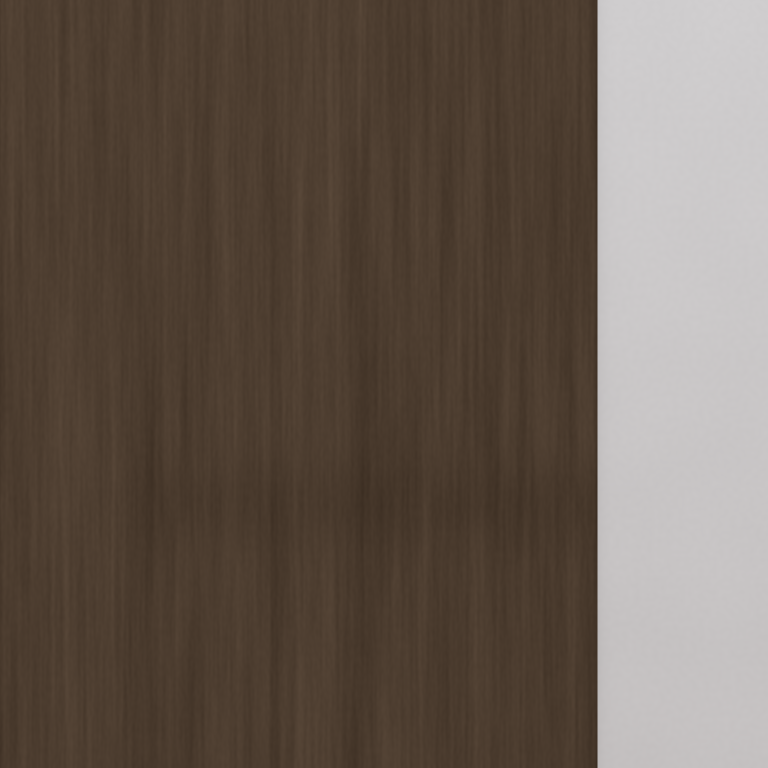
A WebGL 2 fragment shader for this texture:

```glsl
#version 300 es
precision highp float;
uniform vec2 u_resolution;
out vec4 fragColor;

const float PANEL_EDGE = 0.778;
const vec3 WOOD_DARK = vec3(0.225, 0.172, 0.127);
const vec3 WOOD_LIGHT = vec3(0.365, 0.296, 0.236);
const vec3 WALL_TOP = vec3(0.812, 0.804, 0.808);
const vec3 WALL_BOTTOM = vec3(0.768, 0.754, 0.754);

vec2 hashGradient(vec2 cell) {
    vec3 p = fract(cell.xyx * vec3(0.1031, 0.1030, 0.0973));
    p += dot(p, p.yzx + 33.33);
    float angle = 6.2832 * fract((p.x + p.y) * p.z);
    return vec2(cos(angle), sin(angle));
}

float gradientNoise(vec2 p) {
    vec2 cell = floor(p);
    vec2 f = p - cell;
    vec2 blend = f * f * f * (f * (f * 6.0 - 15.0) + 10.0);
    float a = dot(hashGradient(cell), f);
    float b = dot(hashGradient(cell + vec2(1, 0)), f - vec2(1, 0));
    float c = dot(hashGradient(cell + vec2(0, 1)), f - vec2(0, 1));
    float d = dot(hashGradient(cell + vec2(1, 1)), f - vec2(1, 1));
    return mix(mix(a, b, blend.x), mix(c, d, blend.x), blend.y);
}

float bump(float value, float center, float width) {
    float t = (value - center) / width;
    return exp(-t * t);
}

// Vertical fibres: each octave is finer across the grain.
float woodGrain(vec2 p) {
    float sum = 0.0;
    float frequency = 24.0;
    float amplitude = 0.15;
    for (int i = 0; i < 4; i++) {
        float octave = float(i);
        vec2 stretched = vec2(p.x * frequency, p.y * (1.3 + octave * 1.1));
        sum += amplitude * gradientNoise(stretched + 17.3 * (octave + 1.0));
        frequency *= 1.95;
        amplitude *= 1.08;
    }
    return sum;
}

// Broad streaks and the soft horizontal shade across the panel.
float woodTone(vec2 p) {
    float tone = 0.51 + 0.05 * smoothstep(0.3, 0.9, p.y);
    tone += 0.10 * bump(p.x, 0.41, 0.035) + 0.07 * bump(p.x, 0.09, 0.045);
    tone += 0.05 * bump(p.x, 0.30, 0.025);
    tone -= 0.14 * bump(p.x, 0.472, 0.016) * smoothstep(0.95, 0.6, p.y);
    tone -= 0.08 * bump(p.x, 0.20, 0.012) + 0.08 * bump(p.x, 0.36, 0.012);
    tone -= 0.09 * bump(p.x, 0.645, 0.014);
    tone -= 0.13 * bump(p.y, 0.345, 0.05) * smoothstep(0.05, 0.3, p.x);
    tone -= 0.10 * smoothstep(0.66, PANEL_EDGE, p.x);
    tone -= 0.20 * exp(-p.x / 0.004);
    return tone;
}

vec3 woodColor(vec2 p) {
    float pores = gradientNoise(p * vec2(250.0, 110.0));
    float fibres = gradientNoise(p * vec2(210.0, 22.0) + 41.0);
    float tone = woodTone(p) + woodGrain(p) + 0.09 * pores + 0.10 * fibres;
    tone -= 0.22 * bump(p.x, PANEL_EDGE, 0.004);
    return mix(WOOD_DARK, WOOD_LIGHT, clamp(tone, -0.2, 1.2));
}

vec3 wallColor(vec2 p) {
    vec3 color = mix(WALL_BOTTOM, WALL_TOP, p.y);
    color += 0.008 * gradientNoise(p * 9.0) + 0.008 * gradientNoise(p * 120.0);
    // Faint contact shade beside the panel.
    return color - 0.035 * exp(-max(p.x - PANEL_EDGE, 0.0) / 0.008);
}

void main() {
    vec2 p = gl_FragCoord.xy / u_resolution;
    float pixel = 1.0 / u_resolution.x;
    float wallMask = smoothstep(PANEL_EDGE - pixel, PANEL_EDGE + pixel, p.x);
    fragColor = vec4(mix(woodColor(p), wallColor(p), wallMask), 1.0);
}
```
